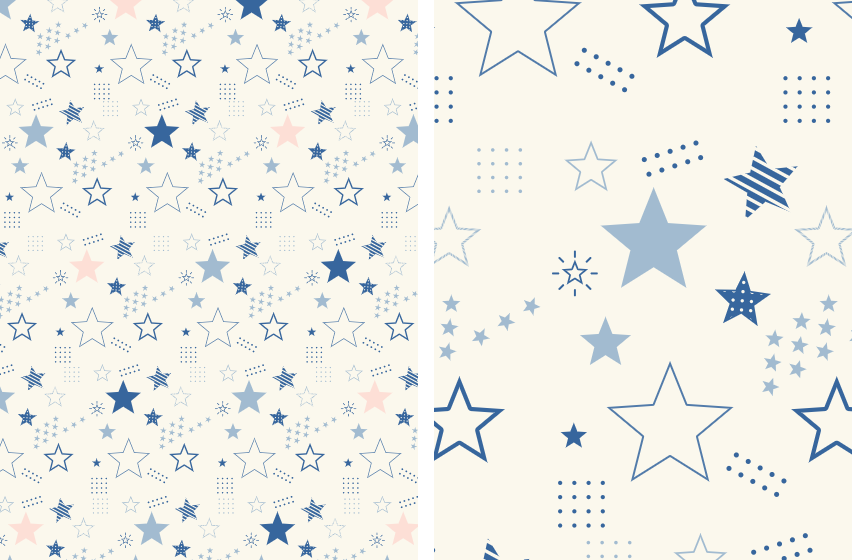
Left: the whole. Right: its middle third, enlarged.
Give the GLSL for this pattern, as a Shadertoy shader.

```glsl
// Staggered rows of solid, outlined, hatched and dotted stars with dot grids on cream.
#define HEIGHT 768.0     // canvas height in design units
#define PERIOD 172.5     // horizontal repeat
#define WAIST 0.44       // inner to outer radius of a star
#define HATCH 4.3        // stripe spacing
#define CREAM vec3(0.984, 0.972, 0.930)
#define NAVY  vec3(0.215, 0.400, 0.615)
#define SKY   vec3(0.635, 0.735, 0.815)
#define BLUSH vec3(0.992, 0.875, 0.840)

const float TAU = 6.2831853;

// Anchor of each row (y runs down) and the tint of its large stars: 0 sky, 1 navy, 2 blush
const vec2 ROWS[5] = vec2[5](vec2(0, 6), vec2(49.5, 182), vec2(119, 367), vec2(-3.5, 546.5), vec2(35.5, 727));
const int TINTS[20] = int[20](0,2,1,2, 0,1,2,0, 2,0,1,2, 0,1,0,2, 2,0,1,2);

float pixelSize;

vec2 turn(vec2 p, float a) {
    float c = cos(a), s = sin(a);
    return mat2(c, -s, s, c) * p;
}

// Position relative to the nearest horizontal repeat of a motif
vec2 around(vec2 p, float x, float y) {
    p -= vec2(x, y);
    p.x = mod(p.x + 0.5 * PERIOD, PERIOD) - 0.5 * PERIOD;
    return p;
}

// Fold the plane into one mirrored wedge of n, pointing up
vec2 wedge(vec2 p, float n) {
    float step_ = TAU / n;
    float a = mod(atan(p.x, -p.y + 1e-5) + 0.5 * step_, step_) - 0.5 * step_;
    return length(p) * vec2(cos(a), abs(sin(a)));
}

float star(vec2 p, float r) {
    vec2 tip = vec2(r, 0), inner = r * WAIST * vec2(cos(TAU / 10.0), sin(TAU / 10.0));
    vec2 e = inner - tip, w = wedge(p, 5.0) - tip;
    float d = length(w - e * clamp(dot(w, e) / dot(e, e), 0.0, 1.0));
    return e.x * w.y - e.y * w.x > 0.0 ? -d : d;
}

// Stroke kept inside the edge so the points stay sharp
float outline(float d, float width) {
    return abs(d + 0.5 * width) - 0.5 * width;
}

float dots(vec2 p, vec2 count, vec2 spacing, float r) {
    vec2 mid = 0.5 * (count - 1.0);
    vec2 id = clamp(floor(p / spacing + mid + 0.5), vec2(0), count - 1.0) - mid;
    return length(p - id * spacing) - r;
}

float rays(vec2 p) {
    vec2 q = wedge(p, 8.0);
    return length(vec2(q.x - clamp(q.x, 7.6, 10.0), q.y)) - 0.45;
}

float cover(float d) {
    return clamp(0.5 - d / pixelSize, 0.0, 1.0);
}

void paint(inout vec3 col, vec3 ink, float d) {
    col = mix(col, ink, cover(d));
}

// Three by three slanted lattice of tiny stars with a trail of three
float cluster(vec2 p) {
    float d = 1e3;
    for (int i = 0; i < 12; i++) {
        float a = float(i % 3), b = float(i / 3);
        vec2 c = i < 9 ? vec2(80.0 - 12.4 * a - b, 28.0 + 8.0 * a + 10.9 * b)
                       : vec2(116.5 - 11.6 * a, 29.0 + 7.0 * a);
        d = min(d, star(turn(around(p, c.x, c.y), 1.3 * float(i)), 4.3));
    }
    return d;
}

void drawRow(inout vec3 col, vec2 p, int row) {
    // Solid stars
    int k = clamp(int(floor(p.x / PERIOD + 0.5)), 0, 3);
    int tint = TINTS[row * 4 + k];
    paint(col, tint == 0 ? SKY : tint == 1 ? NAVY : BLUSH, star(around(p, 0.0, 0.0), 25.4));
    paint(col, SKY, star(around(p, -22.0, 46.0), 12.2));
    paint(col, NAVY, star(around(p, -36.5, 88.5), 6.3));
    paint(col, SKY, cluster(p));

    // Hatched star and dotted star
    vec2 q = around(p, 49.8, -26.6);
    float stripe = abs(mod(turn(q, 0.5).y, HATCH) - 0.5 * HATCH) - 0.32 * HATCH;
    paint(col, NAVY, max(star(turn(q, -0.17), 18.0), stripe));
    q = turn(around(p, 40.5, 26.5), 0.08);
    float body = star(q, 13.5);
    paint(col, NAVY, body);
    paint(col, CREAM, max(body + 0.8, dots(q, vec2(7), vec2(4.2), 0.75)));

    // Outlined stars
    paint(col, NAVY, outline(star(around(p, 83.7, 82.8), 21.8), 1.9));
    paint(col, mix(NAVY, SKY, 0.25), outline(star(around(p, 7.5, 84.5), 30.5), 0.9));
    paint(col, SKY, outline(star(around(p, -28.6, -34.0), 12.8), 0.8));
    q = around(p, 79.0, -1.5);
    float dash = 0.7 + 0.3 * cos(44.0 * atan(q.x, -q.y + 1e-5));
    col = mix(col, SKY, dash * cover(outline(star(q, 15.5), 1.0)));

    // Sparkle
    q = around(p, -36.0, 14.0);
    paint(col, NAVY, min(outline(star(q, 6.3), 0.8), rays(q)));

    // Dot grids and slanted dot bands
    paint(col, SKY, dots(around(p, -70.4, -33.0), vec2(4), vec2(6.3), 0.8));
    paint(col, NAVY, dots(around(p, -33.0, 119.5), vec2(4), vec2(6.5), 0.95));
    paint(col, NAVY, dots(turn(around(p, 8.6, -38.5), -0.31), vec2(5, 2), vec2(6.2, 7.0), 1.15));
    paint(col, NAVY, dots(turn(around(p, 47.0, 106.0), 0.5), vec2(5, 2), vec2(6.2, 7.0), 1.15));
}

void mainImage(out vec4 fragColor, in vec2 fragCoord) {
    pixelSize = HEIGHT / iResolution.y;
    vec2 p = vec2(fragCoord.x, iResolution.y - fragCoord.y) * pixelSize;
    vec3 col = CREAM;
    for (int row = 0; row < 5; row++) {
        vec2 q = p - ROWS[row];
        if (q.y > -62.0 && q.y < 140.0) drawRow(col, q, row);
    }
    fragColor = vec4(col, 1.0);
}
```
